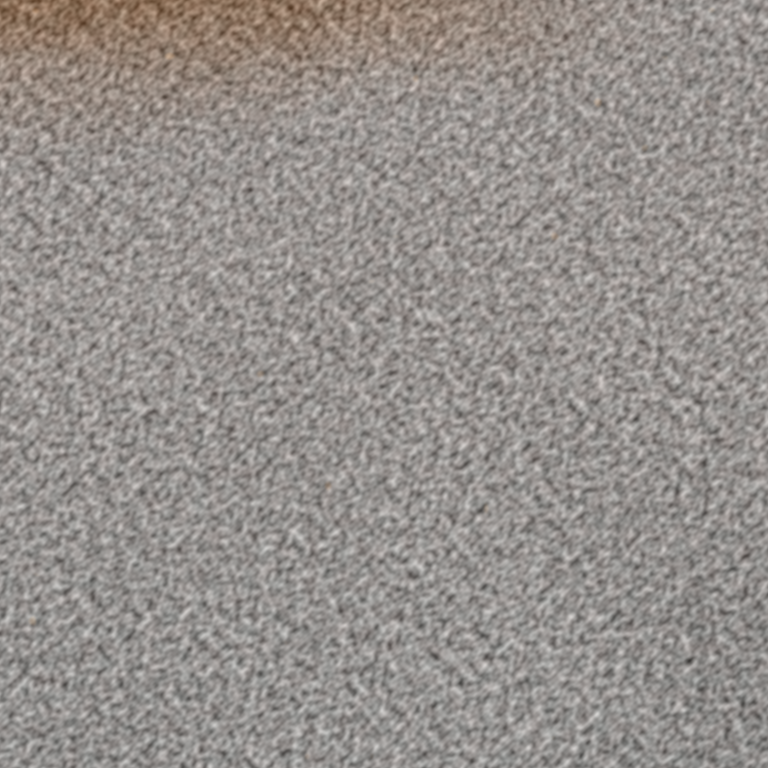
This texture is drawn by a WebGL 2 fragment shader. Its source:

```glsl
#version 300 es
precision highp float;

uniform vec2 u_resolution;
out vec4 fragColor;

const vec3 STONE = vec3(0.598, 0.579, 0.567);
const vec3 COOL_STONE = vec3(0.577, 0.568, 0.560);
const vec3 TAN = vec3(0.595, 0.525, 0.475);
const vec3 RUST = vec3(0.530, 0.405, 0.300);

// Integer hash giving a unit gradient for a lattice cell
vec2 cellGradient(ivec2 cell, uint seed) {
    uint h = uint(cell.x) * 1597334673u ^ uint(cell.y) * 3812015801u ^ seed * 2654435769u;
    h = (h ^ (h >> 16)) * 2246822519u;
    h = (h ^ (h >> 13)) * 3266489917u;
    h ^= h >> 16;
    float angle = float(h & 65535u) / 65536.0 * 6.28318;
    return vec2(cos(angle), sin(angle));
}

// Gradient noise, roughly -0.7 to 0.7
float gradientNoise(vec2 p, uint seed) {
    ivec2 cell = ivec2(floor(p));
    vec2 f = fract(p);
    vec2 blend = f * f * f * (f * (f * 6.0 - 15.0) + 10.0);
    float a = dot(cellGradient(cell, seed), f);
    float b = dot(cellGradient(cell + ivec2(1, 0), seed), f - vec2(1, 0));
    float c = dot(cellGradient(cell + ivec2(0, 1), seed), f - vec2(0, 1));
    float d = dot(cellGradient(cell + ivec2(1, 1), seed), f - vec2(1, 1));
    return mix(mix(a, b, blend.x), mix(c, d, blend.x), blend.y);
}

// Coordinates stretched along a leaning axis
vec2 leaningFrame(vec2 p, float angle, float stretch) {
    float c = cos(angle), s = sin(angle);
    return vec2(dot(p, vec2(c, s)) / stretch, dot(p, vec2(-s, c)));
}

// Fine grain from three sizes, with a slightly longer dark tail
float grain(vec2 p) {
    float coarse = gradientNoise(p * 62.0, 1u);
    float medium = gradientNoise(p * 104.0 + 7.3, 2u);
    float fine = gradientNoise(p * 158.0 + 3.1, 3u);
    float height = 0.10 * coarse + 0.22 * medium + 0.17 * fine;
    return height - 0.9 * height * height * step(height, 0.0);
}

// Warm stain along the upper edge, weaker toward the right
vec3 stain(vec3 base, vec2 uv, float wobble) {
    float depth = 1.0 - uv.y + wobble;
    float tanFade = 1.0 - smoothstep(0.02, 0.24 - 0.13 * uv.x, depth);
    float tanReach = 1.0 - smoothstep(0.45, 0.95, uv.x);
    float rustFade = 1.0 - smoothstep(-0.02, 0.095, depth);
    float rustReach = 1.0 - smoothstep(0.15, 0.75, uv.x);
    vec3 color = mix(base, TAN, tanFade * tanReach);
    return mix(color, RUST, 0.85 * rustFade * rustReach);
}

void main() {
    vec2 uv = gl_FragCoord.xy / u_resolution;
    vec2 p = gl_FragCoord.xy / u_resolution.y;

    // Broad shading
    float broad = gradientNoise(p * 4.0, 4u);
    float patches = gradientNoise(p * 17.0, 5u);
    vec3 color = mix(COOL_STONE, STONE, smoothstep(0.0, 0.75, uv.y));
    color = stain(color, uv, 0.03 * broad + 0.015 * patches);
    color += 0.020 * broad + 0.022 * patches;
    color -= 0.025 * smoothstep(0.7, 1.0, uv.x) * (1.0 - smoothstep(0.1, 0.6, uv.y));

    // Leaning grains
    vec2 grainPoint = leaningFrame(p, 0.75, 1.3);
    color += grain(grainPoint) * mix(1.08, 0.95, uv.y);

    // Faint pink and green tints, with rare ochre flecks
    float tint = gradientNoise(p * 48.0, 6u);
    color += tint * vec3(0.016, -0.006, -0.008);
    float fleck = smoothstep(0.52, 0.68, gradientNoise(p * 34.0, 7u));
    color += fleck * vec3(0.05, 0.0, -0.05);

    fragColor = vec4(clamp(color, 0.0, 1.0), 1.0);
}
```
